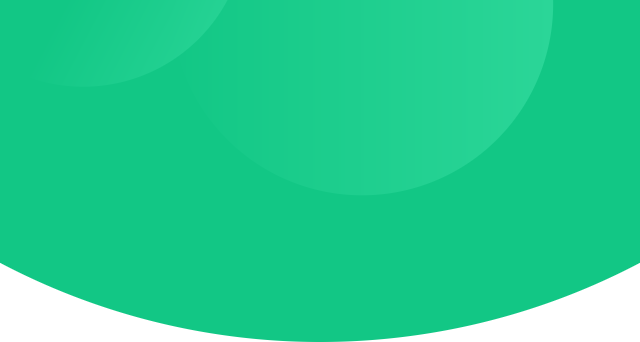
Reproduce this background procedurally as a Shadertoy shader.

```glsl
#define BASE_GREEN vec3(0.071, 0.780, 0.522)
#define LIGHT_GREEN vec3(0.169, 0.839, 0.596)
#define PAGE_WHITE vec3(1.0)
#define CANVAS_HEIGHT 0.5339
#define BOWL_RADIUS 1.0724
#define LARGE_CENTER vec2(0.5658, 0.5275)
#define LARGE_RADIUS 0.2985
#define SMALL_CENTER vec2(0.130, 0.654)
#define SMALL_RADIUS 0.2555

// Antialiased coverage of a disc
float discMask(vec2 p, vec2 center, float radius, float pixel) {
    return clamp(0.5 - (length(p - center) - radius) / pixel, 0.0, 1.0);
}

// Linear ramp from 0 at start to 1 after the given span
float ramp(vec2 p, vec2 start, vec2 direction, float span) {
    return clamp(dot(p - start, normalize(direction)) / span, 0.0, 1.0);
}

void mainImage(out vec4 fragColor, in vec2 fragCoord) {
    // Canvas width is one unit
    vec2 p = fragCoord / iResolution.xy * vec2(1.0, CANVAS_HEIGHT);
    float pixel = 1.0 / iResolution.x;
    vec3 color = BASE_GREEN;

    // Small disc, brightening toward the lower right
    float smallFade = ramp(p, vec2(0.091, 0.508), vec2(0.88, -0.46), 0.31);
    float smallDisc = discMask(p, SMALL_CENTER, SMALL_RADIUS, pixel);
    color = mix(color, LIGHT_GREEN, smallDisc * smallFade);

    // Large disc, brightening toward the right
    float largeLeft = LARGE_CENTER.x - LARGE_RADIUS;
    float largeFade = ramp(p, vec2(largeLeft, 0.0), vec2(1.0, 0.0), 2.0 * LARGE_RADIUS);
    float largeDisc = discMask(p, LARGE_CENTER, LARGE_RADIUS, pixel);
    color = mix(color, LIGHT_GREEN, largeDisc * largeFade);

    // Curved lower boundary over white
    float bowl = discMask(p, vec2(0.5, BOWL_RADIUS), BOWL_RADIUS, pixel);
    fragColor = vec4(mix(PAGE_WHITE, color, bowl), 1.0);
}
```
